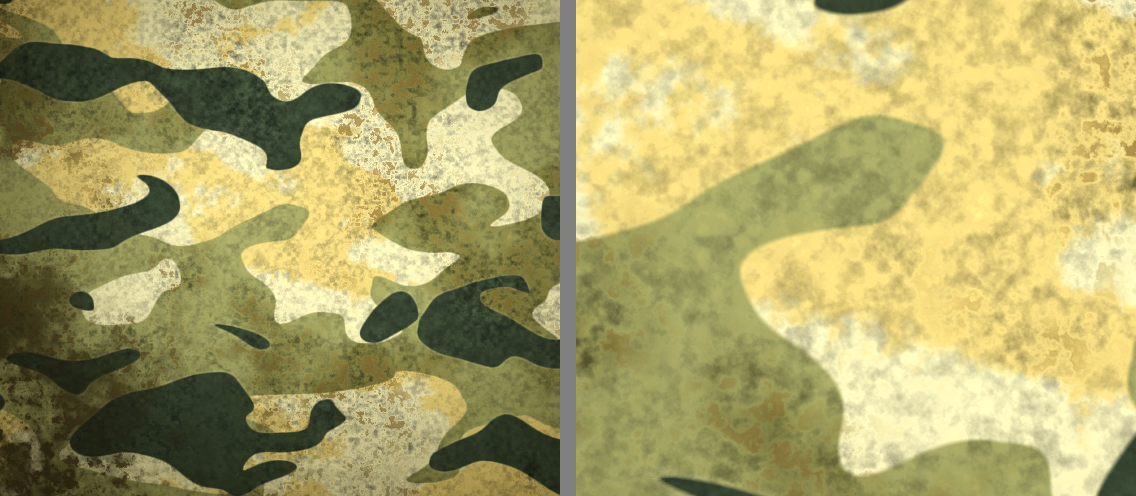
Left: the whole. Right: its middle third, enlarged.
Write a Shadertoy shader that draws this pattern.

```glsl
// Weathered woodland camouflage: layered lobed patches, rusty stains and a warm vignette.
#define DARK_CELLS vec2(2.3, 4.0)
#define LIGHT_CELLS vec2(2.3, 3.7)
#define DARK_RADIUS 0.215
#define LIGHT_RADIUS 0.345
#define YELLOW_RADIUS 0.31
#define LOBES 0.58
#define WARP vec2(0.27, 0.09)
#define EDGE_SOFTNESS 0.0018
#define GRAIN 0.8
#define STAIN 0.75
#define VIGNETTE 0.8

const vec3 OLIVE       = vec3(0.62, 0.63, 0.38);
const vec3 OLIVE_SHADE = vec3(0.50, 0.49, 0.25);
const vec3 CREAM       = vec3(0.94, 0.92, 0.71);
const vec3 YELLOW      = vec3(0.92, 0.83, 0.49);
const vec3 DARK_GREEN  = vec3(0.215, 0.27, 0.19);
const vec3 RUST        = vec3(0.48, 0.38, 0.17);
const vec3 SOOT        = vec3(0.13, 0.12, 0.05);

float hash(vec2 p) {
    return fract(sin(dot(p, vec2(127.1, 311.7))) * 43758.5);
}

float noise(vec2 p) {
    vec2 i = floor(p), f = fract(p);
    vec2 u = f * f * f * (f * (f * 6.0 - 15.0) + 10.0);
    float low = mix(hash(i), hash(i + vec2(1, 0)), u.x);
    float high = mix(hash(i + vec2(0, 1)), hash(i + vec2(1, 1)), u.x);
    return mix(low, high, u.y);
}

// Five octaves, turned at each step to hide the lattice
float fbm(vec2 p) {
    float sum = 0.0, weight = 0.5;
    for (int i = 0; i < 5; i++) {
        sum += weight * noise(p);
        p = mat2(1.6, 1.2, -1.2, 1.6) * p + 7.3;
        weight *= 0.55;
    }
    return sum / 1.055;
}

// Smooth distance to one scattered centre per cell
float scatterDistance(vec2 p, float seed) {
    vec2 cell = floor(p);
    float sum = 0.0;
    for (int y = -1; y <= 1; y++)
    for (int x = -1; x <= 1; x++) {
        vec2 c = cell + vec2(x, y);
        vec2 jitter = vec2(hash(c + seed), hash(c + seed + 19.7));
        sum += exp(-10.0 * length(c + 0.15 + 0.7 * jitter - p));
    }
    return -log(sum + 1e-9) / 10.0;
}

// Positive inside patches with sideways fingers and rounded bays
float patchField(vec2 p, vec2 cells, float radius, float seed) {
    vec2 bend = vec2(noise(p * vec2(4.0, 10.0) + seed),
                     noise(p * vec2(7.0, 5.0) + seed + 31.0)) - 0.5;
    vec2 q = p + WARP * bend;
    float lobes = LOBES * (noise(q * vec2(7.0, 12.0) + seed + 53.0) - 0.5);
    return radius - scatterDistance(q * cells + seed, seed) + lobes;
}

float cover(float field) {
    float w = fwidth(field) * iResolution.y * EDGE_SOFTNESS + 1e-5;
    return smoothstep(-w, w, field);
}

void mainImage(out vec4 fragColor, in vec2 fragCoord) {
    vec2 p = fragCoord / iResolution.y;
    vec2 uv = fragCoord / iResolution.xy;

    // Wear textures, heavier toward the lower left
    float grain = fbm(p * 42.0);
    float fine = fbm(p * 115.0 + 4.0);
    float cloud = fbm(p * 5.0 + 11.0);
    float corner = 1.0 - smoothstep(0.0, 0.95, uv.x + 0.7 * uv.y);
    float wear = smoothstep(0.42, 0.72, cloud + 0.3 * corner + 0.12 * (0.5 - uv.x));

    // Paint layers
    float light = cover(patchField(p, LIGHT_CELLS, LIGHT_RADIUS, 3.0));
    float darkField = patchField(p, DARK_CELLS, DARK_RADIUS, 17.0);
    float dark = cover(darkField);
    float yellowField = patchField(p, vec2(1.9, 2.4), YELLOW_RADIUS, 41.0)
                      + 0.16 * (0.5 - uv.x) + 0.3 * (grain - 0.5);
    float yellow = smoothstep(-0.05, 0.05, yellowField);

    vec3 col = mix(OLIVE, OLIVE_SHADE, smoothstep(0.4, 0.7, cloud));
    col = mix(col, mix(CREAM, YELLOW, yellow), light);

    // Faint pale rim under the dark paint
    float rimWidth = fwidth(darkField) * iResolution.y * 0.005 + 1e-5;
    float rim = smoothstep(-rimWidth, 0.0, darkField);
    col = mix(col, CREAM, 0.2 * rim);
    col = mix(col, DARK_GREEN, dark);

    // Mottling, rust specks and soot
    float mottle = 0.8 * (grain - 0.5) + 1.3 * (fine - 0.5);
    col *= 1.0 + GRAIN * (0.45 + 0.55 * wear) * mottle;
    float specks = smoothstep(0.55, 0.68, 0.45 * grain + 0.55 * fine + 0.05 * wear);
    col = mix(col, RUST, STAIN * specks * (0.15 + 0.85 * wear) * (1.0 - dark));
    float soot = smoothstep(0.5, 0.68, 0.4 * grain + 0.2 * fine + 0.4 * cloud + 0.14 * corner);
    col = mix(col, SOOT, STAIN * soot * corner);

    // Bright middle and warm, dim borders
    vec2 away = (uv - vec2(0.58, 0.58)) * vec2(1.3, 1.4);
    float dim = smoothstep(0.22, 1.15, length(away)) * VIGNETTE;
    col *= mix(vec3(1.03), vec3(0.48, 0.45, 0.34), dim);

    fragColor = vec4(clamp(col, 0.0, 1.0), 1.0);
}
```
